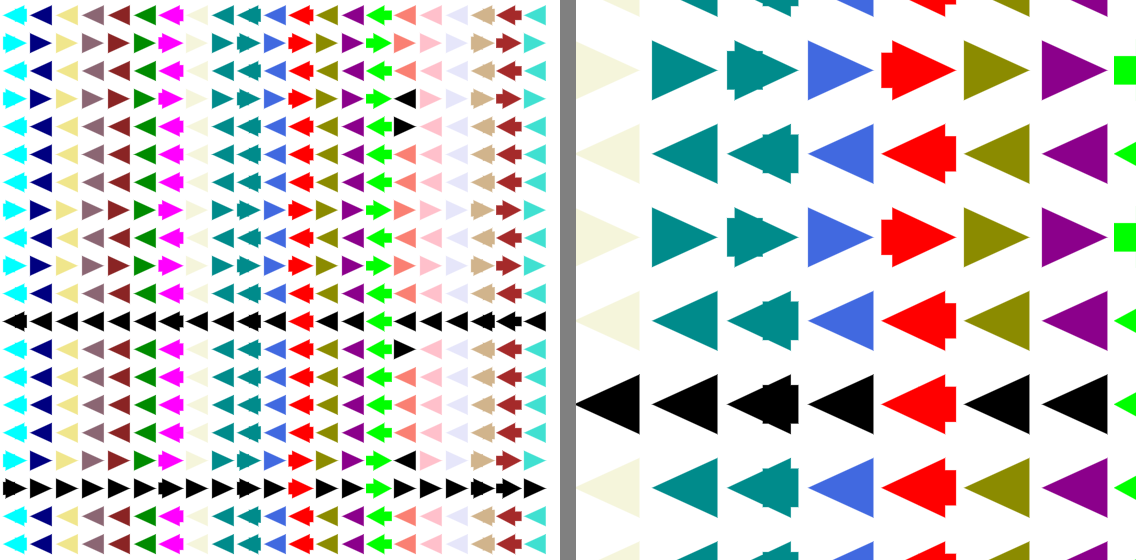
Left: the whole. Right: its middle third, enlarged.
This pattern is drawn by a WebGL 1 fragment shader. Its source:

```glsl
precision highp float;
// Grid of 21 by 20 coloured arrowheads whose rows point left or right, with some turned black.
uniform vec2 u_resolution;

bool at(float a, float b) { return abs(a - b) < 0.5; }

// One colour per column, left to right.
vec3 columnColor(float c) {
  if (c < 0.5) return vec3(0.0, 1.0, 1.0);
  if (c < 1.5) return vec3(0.0, 0.0, 0.5);
  if (c < 2.5) return vec3(0.94, 0.9, 0.55);
  if (c < 3.5) return vec3(0.545, 0.4, 0.45);
  if (c < 4.5) return vec3(0.54, 0.14, 0.14);
  if (c < 5.5) return vec3(0.0, 0.545, 0.0);
  if (c < 6.5) return vec3(1.0, 0.0, 1.0);
  if (c < 7.5) return vec3(0.96, 0.96, 0.86);
  if (c < 9.5) return vec3(0.0, 0.545, 0.545);
  if (c < 10.5) return vec3(0.255, 0.41, 0.88);
  if (c < 11.5) return vec3(1.0, 0.0, 0.0);
  if (c < 12.5) return vec3(0.545, 0.545, 0.0);
  if (c < 13.5) return vec3(0.545, 0.0, 0.545);
  if (c < 14.5) return vec3(0.0, 1.0, 0.0);
  if (c < 15.5) return vec3(0.98, 0.5, 0.45);
  if (c < 16.5) return vec3(1.0, 0.753, 0.796);
  if (c < 17.5) return vec3(0.9, 0.9, 0.98);
  if (c < 18.5) return vec3(0.82, 0.706, 0.55);
  if (c < 19.5) return vec3(0.647, 0.165, 0.165);
  return vec3(0.25, 0.88, 0.82);
}

// Head length, tail length and tail half height of a column's arrow.
vec3 arrowShape(float c) {
  if (at(c, 14.0)) return vec3(0.033, 0.0133, 0.0085);
  if (at(c, 19.0)) return vec3(0.034, 0.0115, 0.0085);
  if (at(c, 6.0) || at(c, 11.0)) return vec3(0.038, 0.0065, 0.0105);
  if (at(c, 0.0) || at(c, 9.0) || at(c, 18.0)) return vec3(0.038, 0.0045, 0.0115);
  return vec3(0.039, 0.0, 0.0);
}

// Signed distance to an arrow pointing along +x, centred on its full length.
float arrowDistance(vec2 q, vec3 shape) {
  float halfLength = 0.5 * (shape.x + shape.y);
  float fromTip = halfLength - q.x;
  vec2 slope = normalize(vec2(0.0178, shape.x));
  float head = max(abs(q.y) * slope.y - fromTip * slope.x, fromTip - shape.x);
  if (shape.y == 0.0) return head;
  float tail = max(abs(q.y) - shape.z, max(-q.x - halfLength, q.x));
  return min(head, tail);
}

void main() {
  // Cells are counted from the top left.
  vec2 p = gl_FragCoord.xy / u_resolution;
  p.y = 1.0 - p.y;
  vec2 pitch = vec2(0.04642, 0.0497);
  vec2 first = vec2(0.0267, 0.0273);
  vec2 cell = clamp(floor((p - first) / pitch + 0.5), vec2(0.0), vec2(20.0, 19.0));
  vec2 q = p - first - cell * pitch;
  float column = cell.x;
  float row = cell.y;

  // Direction of each row, with exceptions in one column.
  bool right = at(row, 1.0) || at(row, 3.0) || at(row, 7.0) || at(row, 9.0)
            || at(row, 16.0) || at(row, 17.0);
  bool flipped = at(column, 15.0)
            && (at(row, 3.0) || at(row, 4.0) || at(row, 12.0) || at(row, 16.0));
  if (right == flipped) q.x = -q.x;

  // Black rows spare two columns.
  bool blackRow = (at(row, 11.0) || at(row, 17.0)) && !at(column, 11.0) && !at(column, 14.0);
  vec3 ink = (blackRow || flipped) ? vec3(0.0) : columnColor(column);

  float soft = 0.8 / min(u_resolution.x, u_resolution.y);
  float cover = 1.0 - smoothstep(-soft, soft, arrowDistance(q, arrowShape(column)));
  gl_FragColor = vec4(mix(vec3(1.0), ink, cover), 1.0);
}
```
